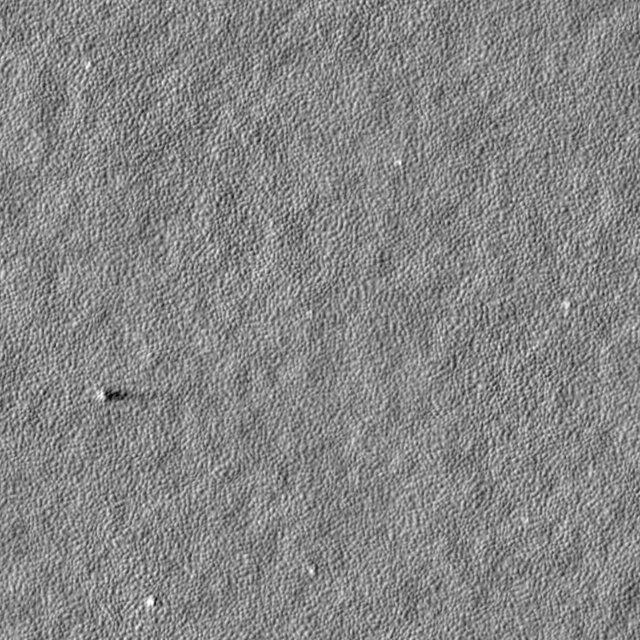
Give the GLSL for this texture, as a Shadertoy shader.

```glsl
// Grey, finely pebbled plain seen from above, lit from the left.
// Overlapping round bumps give the grain slope; noise slopes add faint
// wrinkles; a few scattered mounds cast short shadows to the right.

#define GRAIN_CELLS 160.0
#define GRAIN_SHARPNESS 6.0
#define GRAIN_CONTRAST 1.22
#define WRINKLE_CELLS 46.0
#define WRINKLE_CONTRAST 0.13
#define SPECKLE_CELLS 250.0
#define SPECKLE_CONTRAST 0.13
#define PATCH_CONTRAST 0.045
#define BASE_GREY 0.525
#define MOUND_SIZE 0.0075
#define LIGHT_AXIS vec2(0.95, -0.31)

// Integer hash giving two values in 0..1
vec2 hash2(ivec2 cell, uint seed) {
    uvec2 v = uvec2(cell) + uvec2(seed, seed * 31u);
    v = v * 1664525u + 1013904223u;
    v.x += v.y * 1664525u;
    v.y += v.x * 1664525u;
    v ^= v >> 16u;
    v.x += v.y * 1664525u;
    v.y += v.x * 1664525u;
    v ^= v >> 16u;
    return vec2(v & 65535u) / 65535.0;
}

float valueNoise(vec2 p, uint seed) {
    ivec2 c = ivec2(floor(p));
    vec2 f = fract(p);
    f = f * f * (3.0 - 2.0 * f);
    float low = mix(hash2(c, seed).x, hash2(c + ivec2(1, 0), seed).x, f.x);
    float high = mix(hash2(c + ivec2(0, 1), seed).x, hash2(c + ivec2(1, 1), seed).x, f.x);
    return mix(low, high, f.y);
}

// Slope of the noise along the light
float noiseSlope(vec2 p, uint seed) {
    vec2 e = 0.3 * LIGHT_AXIS;
    return valueNoise(p + e, seed) - valueNoise(p - e, seed);
}

// Slope of summed round bumps along the light, partly evened out by cover
float grainShade(vec2 p) {
    ivec2 home = ivec2(floor(p));
    float slope = 0.0, cover = 0.5;
    for (int y = -1; y <= 1; y++)
    for (int x = -1; x <= 1; x++) {
        ivec2 cell = home + ivec2(x, y);
        vec2 toBump = vec2(cell) + hash2(cell, 3u) - p;
        float height = 0.5 + hash2(cell, 17u).x;
        float weight = height * exp(-GRAIN_SHARPNESS * dot(toBump, toBump));
        slope += weight * dot(toBump, LIGHT_AXIS);
        cover += weight;
    }
    return slope / cover;
}

// Bright lit face with a dark shadow trailing to the right
float moundShade(vec2 uv) {
    float shade = 0.0;
    for (int i = 0; i < 9; i++) {
        ivec2 slot = ivec2(i % 3, i / 3);
        vec2 center = (vec2(slot) + 0.1 + 0.8 * hash2(slot, 71u)) / 3.0;
        vec2 look = hash2(slot, 93u);
        float size = MOUND_SIZE * mix(0.55, 1.1, look.x);
        float tail = i == 3 ? 6.0 : mix(0.4, 0.9, look.y);
        vec2 q = (uv - center) / size;
        float lit = exp(-dot(q, q));
        float shadow = smoothstep(0.3, 1.3, q.x) * exp(-max(q.x - 1.0, 0.0) / tail - q.y * q.y);
        shade += mix(0.3, 0.55, look.x) * (lit - shadow);
    }
    return shade;
}

void mainImage(out vec4 fragColor, in vec2 fragCoord) {
    vec2 uv = fragCoord / iResolution.y;

    // Gentle warp keeps the bumps from lining up
    vec2 warp = vec2(valueNoise(uv * 30.0, 5u), valueNoise(uv * 30.0, 6u)) - 0.5;
    vec2 ground = uv + 0.006 * warp;

    // Grain strength drifts across the plain
    float roughness = mix(0.85, 1.15, valueNoise(uv * 5.0, 11u));
    float grey = BASE_GREY + GRAIN_CONTRAST * roughness * grainShade(ground * GRAIN_CELLS);

    // Faint wrinkles, fine speckle and broad tonal patches
    grey += WRINKLE_CONTRAST * noiseSlope(ground * WRINKLE_CELLS, 23u);
    grey += WRINKLE_CONTRAST * 0.5 * noiseSlope(ground * WRINKLE_CELLS * 0.45, 29u);
    grey += SPECKLE_CONTRAST * (valueNoise(uv * SPECKLE_CELLS, 37u) - 0.5);
    grey += PATCH_CONTRAST * (valueNoise(uv * 14.0, 41u) - 0.5);
    grey += PATCH_CONTRAST * 0.5 * (valueNoise(uv * 4.0, 43u) - 0.5);

    grey += moundShade(uv);
    fragColor = vec4(vec3(clamp(grey, 0.04, 1.0)), 1.0);
}
```
